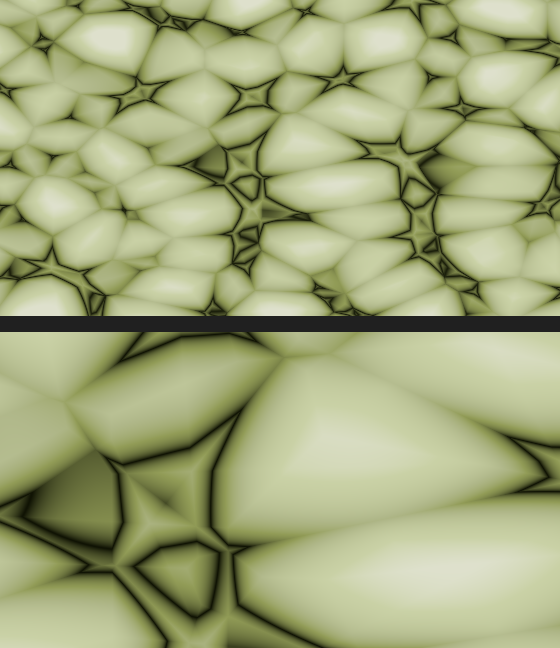
Top, the full canvas; bottom, a detail of the centre.
Give the GLSL for this pattern, as a Shadertoy shader.

```glsl
// Folded, leaf-like cells in pale olive with thin dark seams.
// The gap between the second and third nearest scattered points forms the cells;
// subtracting the nearest distance and folding at zero draws lenses and stars.

#define CELL_DENSITY vec2(3.8, 5.8)  // cells per canvas height, stretched sideways
#define JITTER 0.92                  // irregularity of the scattered points
#define NEAREST_WEIGHT 0.54          // widens the dark lenses and stars
#define FOLD_OFFSET 0.315            // brightness of the pale hubs
#define SEAM_SOFTNESS 0.06           // reach of the shade beside a seam
#define SEED vec2(17.0, 43.0)

const vec3 SEAM  = vec3(0.04, 0.05, 0.00);
const vec3 OLIVE = vec3(0.57, 0.61, 0.34);
const vec3 SAGE  = vec3(0.69, 0.72, 0.54);
const vec3 LIME  = vec3(0.79, 0.82, 0.65);
const vec3 CREAM = vec3(0.87, 0.88, 0.80);

vec2 hash2(vec2 p) {
    vec3 q = fract(p.xyx * vec3(0.1031, 0.1030, 0.0973));
    q += dot(q, q.yzx + 33.33);
    return fract((q.xx + q.yz) * q.zy);
}

// Distances to the three nearest scattered points, in rising order.
vec3 nearestThree(vec2 p) {
    vec2 cell = floor(p);
    vec3 nearest = vec3(9.0);
    for (int y = -2; y <= 2; y++) {
        for (int x = -2; x <= 2; x++) {
            vec2 id = cell + vec2(x, y);
            vec2 site = id + 0.5 + JITTER * (hash2(id + SEED) - 0.5);
            float d = distance(p, site);
            // Insert d into the sorted triple.
            nearest = vec3(min(nearest.x, d),
                           max(nearest.x, min(nearest.y, d)),
                           max(nearest.y, min(nearest.z, d)));
        }
    }
    return nearest;
}

// Colour ramp from the dark seam to the pale middle of a cell.
vec3 shade(float height) {
    float t = height / (height + SEAM_SOFTNESS);
    vec3 col = mix(SEAM, OLIVE, clamp(t / 0.67, 0.0, 1.0));
    col = mix(col, SAGE, clamp((t - 0.67) / 0.14, 0.0, 1.0));
    col = mix(col, LIME, clamp((t - 0.81) / 0.095, 0.0, 1.0));
    return mix(col, CREAM, clamp((t - 0.905) / 0.03, 0.0, 1.0));
}

void mainImage(out vec4 fragColor, in vec2 fragCoord) {
    vec2 p = fragCoord / iResolution.y * CELL_DENSITY;
    vec3 d = nearestThree(p);

    // Signed height; its zero line is the dark seam.
    float height = d.z - d.y - NEAREST_WEIGHT * d.x + FOLD_OFFSET;

    // Fold at zero, rounded by a fraction of a pixel to smooth the seam.
    float pixel = CELL_DENSITY.y / iResolution.y;
    float folded = length(vec2(height, 0.3 * pixel));

    fragColor = vec4(shade(folded), 1.0);
}
```
